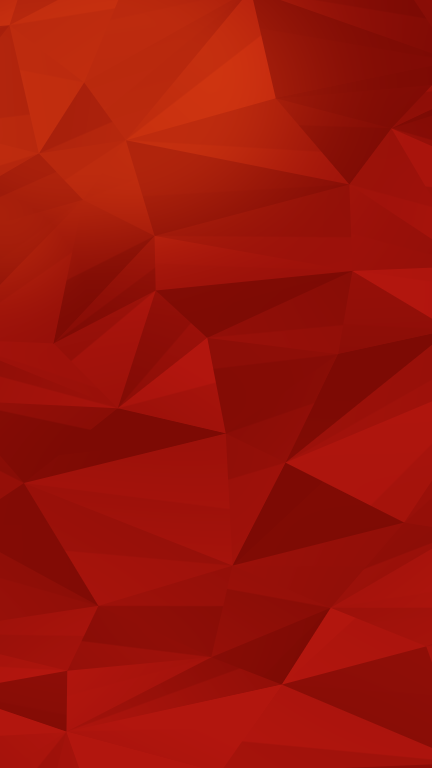
A Shadertoy shader for this background:

```glsl
// Low-poly backdrop: a wide, jittered, tilted grid is cut into triangular
// facets. Each facet gets a random tone, a soft inner gradient and a crease,
// coloured in deep reds that warm to orange around a glow at the upper left.

const vec2 CELL_SIZE = vec2(0.31, 0.20);  // grid pitch, in canvas widths
const float JITTER = 0.92;                // below 1.0 keeps every quad simple
const float GRID_TILT = 0.20;

const vec3 RED_DARK = vec3(0.49, 0.04, 0.015);
const vec3 RED_LIGHT = vec3(0.70, 0.085, 0.055);
const vec3 ORANGE_DARK = vec3(0.66, 0.125, 0.045);
const vec3 ORANGE_LIGHT = vec3(0.83, 0.215, 0.065);

vec2 hash22(vec2 p) {
    vec3 q = fract(p.xyx * vec3(0.1031, 0.1030, 0.0973));
    q += dot(q, q.yzx + 33.33);
    return fract((q.xx + q.yz) * q.zy);
}

vec2 rotate(vec2 p, float angle) {
    float c = cos(angle), s = sin(angle);
    return vec2(c * p.x - s * p.y, s * p.x + c * p.y);
}

float cross2(vec2 a, vec2 b) {
    return a.x * b.y - a.y * b.x;
}

// Signed distance to the line a-b, positive on its left.
float lineSide(vec2 p, vec2 a, vec2 b) {
    return cross2(b - a, p - a) / max(length(b - a), 1e-4);
}

float signedArea(vec2 a, vec2 b, vec2 c) {
    return cross2(b - a, c - a);
}

// Jittered grid point, in canvas widths.
vec2 gridVertex(vec2 id) {
    vec2 jittered = id + (hash22(id + 83.0) - 0.5) * JITTER;
    return rotate(jittered * CELL_SIZE, GRID_TILT);
}

// Returns (tone * coverage, coverage) of the counter-clockwise triangle abc.
vec2 facet(vec2 p, vec2 a, vec2 b, vec2 c, vec2 seed, float pixel) {
    float inside = min(lineSide(p, a, b), min(lineSide(p, b, c), lineSide(p, c, a)));
    float coverage = clamp(inside / pixel + 0.5, 0.0, 1.0);

    vec2 toneRand = hash22(seed);
    vec2 creaseRand = hash22(seed + 17.3);
    vec2 slope = hash22(seed + 41.7) - 0.5;

    // Crease from one corner to a point on the opposite side
    vec2 foot = mix(b, c, mix(0.25, 0.75, creaseRand.x));
    float crease = smoothstep(-pixel, pixel, lineSide(p, a, foot)) - 0.5;

    float tone = mix(0.0, 0.96, toneRand.x);
    tone += crease * (creaseRand.y - 0.5) * 0.6;
    tone += dot(p - (a + b + c) / 3.0, slope) * 1.6;
    return vec2(tone, 1.0) * coverage;
}

// Splits one grid quad along its better diagonal.
vec2 quadFacets(vec2 p, vec2 id, float pixel) {
    vec2 a = gridVertex(id);
    vec2 b = gridVertex(id + vec2(1.0, 0.0));
    vec2 c = gridVertex(id + vec2(1.0, 1.0));
    vec2 d = gridVertex(id + vec2(0.0, 1.0));
    vec2 seed = id * 2.0 + 150.0;
    float splitAC = min(signedArea(a, b, c), signedArea(a, c, d));
    float splitBD = min(signedArea(a, b, d), signedArea(b, c, d));
    if (splitAC > splitBD) {
        return facet(p, a, b, c, seed, pixel) + facet(p, c, d, a, seed + 1.0, pixel);
    }
    return facet(p, b, d, a, seed, pixel) + facet(p, d, b, c, seed + 1.0, pixel);
}

float meshTone(vec2 p, float pixel) {
    vec2 cell = floor(rotate(p, -GRID_TILT) / CELL_SIZE);
    vec2 sum = vec2(0.0);
    for (int y = -1; y <= 1; y++) {
        for (int x = -1; x <= 1; x++) {
            sum += quadFacets(p, cell + vec2(x, y), pixel);
        }
    }
    return sum.x / max(sum.y, 1e-3);
}

float softSpot(vec2 uv, vec2 centre, vec2 radius) {
    vec2 q = (uv - centre) / radius;
    return exp(-dot(q, q));
}

void mainImage(out vec4 fragColor, in vec2 fragCoord) {
    vec2 uv = fragCoord / iResolution.xy;
    float tone = meshTone(fragCoord / iResolution.x, 1.0 / iResolution.x);

    // Broad light: brighter lower left, darker middle and upper right
    tone += 0.16 * softSpot(uv, vec2(0.15, 0.15), vec2(0.5, 0.22));
    tone -= 0.14 * softSpot(uv, vec2(0.45, 0.42), vec2(0.5, 0.16));
    tone -= 0.12 * softSpot(uv, vec2(0.95, 0.88), vec2(0.3, 0.10));
    tone = clamp(tone, 0.0, 1.0);

    // Warm glow, reaching down the left edge
    float glow = softSpot(uv, vec2(0.22, 0.88), vec2(0.54, 0.21));
    glow = max(glow, 0.6 * softSpot(uv, vec2(0.0, 0.72), vec2(0.28, 0.14)));
    glow = smoothstep(0.08, 0.80, glow);
    vec3 red = mix(RED_DARK, RED_LIGHT, tone);
    vec3 orange = mix(ORANGE_DARK, ORANGE_LIGHT, tone);
    fragColor = vec4(mix(red, orange, glow), 1.0);
}
```
